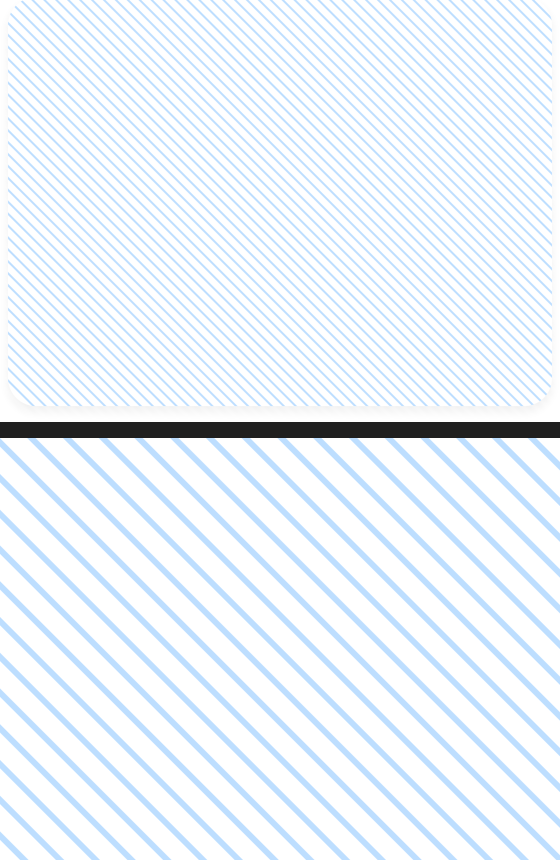
Top: the whole. Bottom: its middle third, enlarged.
This pattern is drawn by a Shadertoy shader. Its source:

```glsl
const float STRIPES_ACROSS = 47.0;
const float STRIPE_PHASE = 0.263;
const float STRIPE_HALF_WIDTH = 0.00176;
const vec2 CARD_CENTER = vec2(0.5, 0.36);
const vec2 CARD_HALF_SIZE = vec2(0.4857, 0.3652);
const float CARD_RADIUS = 0.05;
const vec2 SHADOW_OFFSET = vec2(0.0, 0.01);
const float SHADOW_BLUR = 0.016;
const float SHADOW_STRENGTH = 0.06;
const vec3 WHITE = vec3(1.0);
const vec3 STRIPE_BLUE = vec3(0.74, 0.87, 1.0);

float roundedBox(vec2 p, vec2 halfSize, float radius) {
    vec2 q = abs(p) - halfSize + radius;
    return length(max(q, 0.0)) + min(max(q.x, q.y), 0.0) - radius;
}

// Diagonal coordinate that grows by one per stripe
float stripeCoord(vec2 p, float count, float phase) {
    return (p.y - p.x) * count - phase;
}

// Distance to the nearest stripe centre line, in canvas widths
float stripeDistance(float coord, float count) {
    return abs(fract(coord + 0.5) - 0.5) / (count * sqrt(2.0));
}

float coverage(float dist, float softness) {
    return 1.0 - smoothstep(-softness, softness, dist);
}

// Blurred card shadow with a faint trace of the stripes
float cardShadow(vec2 p, float blur) {
    float body = coverage(roundedBox(p - CARD_CENTER, CARD_HALF_SIZE, CARD_RADIUS), blur);
    float coord = stripeCoord(p, STRIPES_ACROSS, STRIPE_PHASE);
    return body * (0.88 + 0.12 * cos(6.28318 * coord));
}

void mainImage(out vec4 fragColor, in vec2 fragCoord) {
    // Canvas widths, measured down from the upper left
    vec2 p = vec2(fragCoord.x, iResolution.y - fragCoord.y) / iResolution.x;
    float pixel = 1.0 / iResolution.x;

    float card = coverage(roundedBox(p - CARD_CENTER, CARD_HALF_SIZE, CARD_RADIUS), 0.7 * pixel);
    float coord = stripeCoord(p, STRIPES_ACROSS, STRIPE_PHASE);
    float stripe = coverage(stripeDistance(coord, STRIPES_ACROSS) - STRIPE_HALF_WIDTH, 0.7 * pixel);

    vec3 backdrop = WHITE * (1.0 - SHADOW_STRENGTH * cardShadow(p - SHADOW_OFFSET, SHADOW_BLUR));
    vec3 surface = mix(WHITE, STRIPE_BLUE, stripe);
    fragColor = vec4(mix(backdrop, surface, card), 1.0);
}
```
